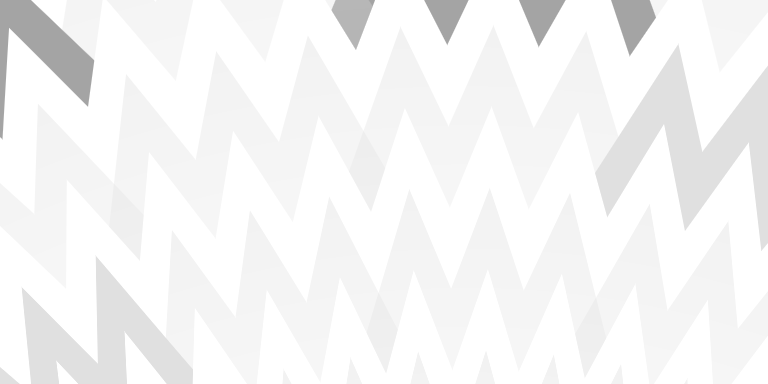
A WebGL 2 fragment shader for this background:

```glsl
#version 300 es
precision highp float;
// Concentric zigzag ribbons on white, fanned around a point far below the canvas.
// Polar coordinates are folded into peaks; every three peaks form one translucent
// group, whose end legs run on and overlap the neighbouring group.
uniform vec2 u_resolution;
out vec4 fragColor;

// Lengths are in canvas heights, angles in radians.
const vec2 FAN_CENTER = vec2(1.2135, -2.203);
const float PEAK_ANGLE = 0.0772;    // angle between two peaks
const float PEAK_OFFSET = 0.0228;   // angle of peak zero
const float ROW_RADIUS = 2.926;     // lower peak radius of row zero
const float ROW_PITCH = 0.4232;     // ribbon plus gap
const float ZIGZAG_DEPTH = 0.263;   // peak to trough
const float EDGE_SLOPE = 2.4;       // steepness of a leg, for smoothing
const vec3 PAPER = vec3(1.0);
const vec3 SILVER = vec3(0.878);
const vec3 GRAPHITE = vec3(0.645);

// Drop below the peak that keeps a leg straight; leg is 0 at peak, 1 at trough.
float legDrop(float radius, float leg) {
    return ZIGZAG_DEPTH * leg * radius / (radius - ZIGZAG_DEPTH * (1.0 - leg));
}

// Row coordinate of a point, measured along the legs of the given peak.
float rowCoordinate(float radius, float peakPosition, float peak) {
    float leg = 2.0 * abs(peakPosition - peak);
    return (radius + legDrop(radius, leg) - ROW_RADIUS) / ROW_PITCH;
}

// Smoothed test for a positive distance.
float coverage(float dist, float width) {
    return clamp(dist / width + 0.5, 0.0, 1.0);
}

// Colour and opacity of one group; faint groups fade toward their troughs.
vec4 groupInk(float row, float group, float height) {
    if (row == 1.0 && mod(group, 2.0) == 0.0) return vec4(GRAPHITE, 1.0);
    if (group == 1.0 + 3.0 * row) return vec4(SILVER, 1.0);
    return vec4(SILVER, mix(0.27, 0.42, height));
}

void main() {
    vec2 fromCenter = gl_FragCoord.xy / u_resolution.y - FAN_CENTER;
    float radius = length(fromCenter);
    float angle = atan(fromCenter.x, fromCenter.y);
    float peakPosition = (angle - PEAK_OFFSET) / PEAK_ANGLE;
    float nearestPeak = floor(peakPosition + 0.5);
    float width = EDGE_SLOPE / (u_resolution.y * ROW_PITCH);

    // The lower edge always follows the full zigzag.
    float zigzag = rowCoordinate(radius, peakPosition, nearestPeak);
    float row = floor(zigzag + 0.25);
    float aboveLower = coverage(zigzag - row, width);

    // Height within the row, from trough bottom to peak top.
    float rowBottom = ROW_RADIUS + row * ROW_PITCH - ZIGZAG_DEPTH;
    float height = (radius - rowBottom) / (ZIGZAG_DEPTH + 0.5 * ROW_PITCH);
    height = clamp(height, 0.0, 1.0);

    // Paint from right to left, so that left groups lie on top.
    vec3 color = PAPER;
    float ownGroup = floor((nearestPeak + 1.0) / 3.0);
    for (int step = 1; step >= -1; step--) {
        float group = ownGroup + float(step);
        float middle = 3.0 * group;
        float peak = clamp(nearestPeak, middle - 1.0, middle + 1.0);
        float extended = rowCoordinate(radius, peakPosition, peak);
        float belowUpper = coverage(row + 0.5 - extended, width);
        vec4 ink = groupInk(row, group, height);
        color = mix(color, ink.rgb, ink.a * aboveLower * belowUpper);
    }
    fragColor = vec4(color, 1.0);
}
```
